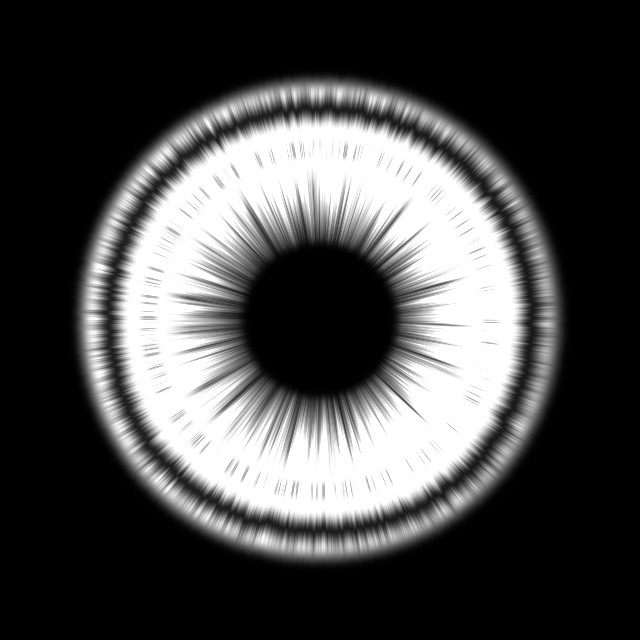
Give the GLSL for this background, as a WebGL 1 fragment shader.

```glsl
precision highp float;

uniform vec2 u_resolution;

vec2 gradient(vec2 cell) {
  float angle = 6.2832 * fract(sin(dot(cell, vec2(127.1, 311.7))) * 43758.55);
  return vec2(cos(angle), sin(angle));
}

float gradientNoise(vec2 p) {
  vec2 i = floor(p);
  vec2 f = p - i;
  vec2 u = f * f * f * (f * (f * 6.0 - 15.0) + 10.0);
  float a = dot(gradient(i), f);
  float b = dot(gradient(i + vec2(1.0, 0.0)), f - vec2(1.0, 0.0));
  float c = dot(gradient(i + vec2(0.0, 1.0)), f - vec2(0.0, 1.0));
  float d = dot(gradient(i + vec2(1.0, 1.0)), f - vec2(1.0, 1.0));
  return 1.5 * mix(mix(a, b, u.x), mix(c, d, u.x), u.y);
}

// Seamless angular noise: sampled along circles, drifting slowly with radius
float streaks(vec2 dir, float r, float frequency) {
  float sum = 0.0;
  float weight = 1.0;
  for (int i = 0; i < 3; i++) {
    sum += weight * gradientNoise(dir * (frequency + 5.0 * r) + 7.3 * float(i));
    frequency *= 2.1;
    weight *= 0.75;
  }
  return sum;
}

float bell(float x, float width) {
  return exp(-x * x / (width * width));
}

void main() {
  vec2 p = (gl_FragCoord.xy - 0.5 * u_resolution) / min(u_resolution.x, u_resolution.y);
  float r = length(p);
  vec2 dir = p / max(r, 0.001);

  float rays = streaks(dir, r, 13.3);
  float fibres = streaks(dir, r, 31.7);
  float clearness = clamp(0.35 + 0.35 * dir.x + 0.6 * abs(dir.x * dir.y), 0.0, 1.0);

  // Rays brightening outward from the dark pupil
  float rise = max(r - 0.106, 0.0);
  float iris = rise * mix(8.5, 13.5, clearness) * (1.0 + 0.55 * rays + 0.2 * fibres);
  iris *= smoothstep(0.0, 0.025, rise);
  float crease = bell(atan(dir.y, dir.x) - 2.14, 0.04);
  iris *= 1.0 - 0.5 * crease * (1.0 - smoothstep(0.17, 0.25, r));
  iris = clamp(iris, 0.0, 1.0);
  iris = mix(iris, 1.0, smoothstep(0.2, 0.25, r));

  // Faint dashes inside the bright rim
  float dashBand = smoothstep(0.25, 0.262, r) * (1.0 - smoothstep(0.272, 0.286, r));
  float dashes = smoothstep(0.05, 0.6, fibres - 0.45 * clearness);
  iris -= 0.3 * dashBand * dashes;

  // Frayed edge of the bright disc
  iris *= 1.0 - smoothstep(0.3, 0.333, r + 0.005 * fibres);

  // Soft outer ring
  float ring = bell(r - 0.357 + 0.003 * fibres, 0.0185);
  ring *= (0.73 - 0.1 * dir.x) * (1.0 + 0.28 * fibres);
  ring *= 1.0 - smoothstep(0.378, 0.4, r);

  gl_FragColor = vec4(vec3(clamp(iris + ring, 0.0, 1.0)), 1.0);
}
```
